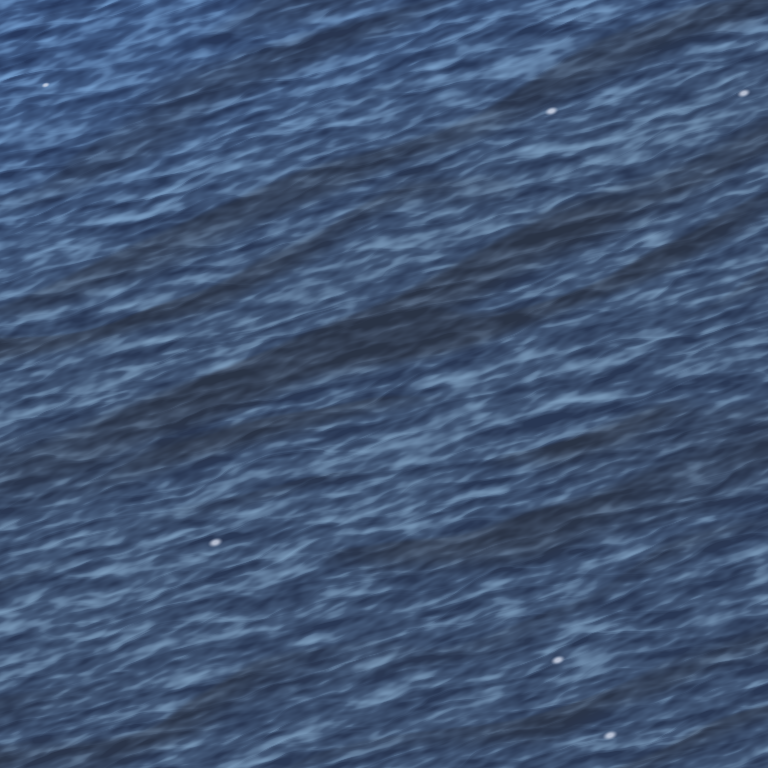
Reproduce this texture procedurally as a Shadertoy shader.

```glsl
float hash(vec2 p) {
    vec3 q = fract(vec3(p.xyx) * 0.1031);
    q += dot(q, q.yzx + 33.33);
    return fract((q.x + q.y) * q.z);
}

vec2 gradient(vec2 cell) {
    float angle = 6.2832 * hash(cell);
    return vec2(cos(angle), sin(angle));
}

// Gradient noise, roughly -0.7 to 0.7
float noise(vec2 p) {
    vec2 cell = floor(p), f = fract(p);
    vec2 u = f * f * f * (f * (f * 6.0 - 15.0) + 10.0);
    vec2 e = vec2(1.0, 0.0);
    float a = dot(gradient(cell), f);
    float b = dot(gradient(cell + e), f - e);
    float c = dot(gradient(cell + e.yx), f - e.yx);
    float d = dot(gradient(cell + e.xx), f - e.xx);
    return mix(mix(a, b, u.x), mix(c, d, u.x), u.y);
}

// Coordinates along and across a direction
vec2 turn(vec2 p, float angle) {
    vec2 along = vec2(cos(angle), sin(angle));
    return vec2(dot(p, along), dot(p, vec2(-along.y, along.x)));
}

// Short wavelets with a steep lower face
float ripple(vec2 p, float angle, vec2 frequency, float seed) {
    vec2 q = turn(p, angle) * frequency + seed;
    q.y += 0.6 * noise(q * vec2(0.9, 0.35) + 17.0);
    q.y += 0.4 * noise(q);
    float height = noise(q);
    return height + 0.3 * smoothstep(0.1, 0.5, height) - 0.04;
}

// Long wave train: bright above each crest line, dark just below it
float waves(vec2 p, float angle, float frequency, float stretch, float falloff, float seed) {
    vec2 q = turn(p, angle) * frequency * vec2(stretch, 1.0) + seed;
    float warp = 1.2 * noise(q * vec2(1.0, 0.33)) + 0.16 * noise(q * vec2(4.0, 2.0));
    float f = fract(q.y + warp);
    float lit = smoothstep(0.0, 0.1, f) * exp(-falloff * f);
    float shade = smoothstep(0.4, 0.85, f) * (1.0 - smoothstep(0.9, 1.0, f));
    float strength = 0.6 + 1.3 * noise(q * vec2(1.2, 0.8) + 40.0);
    return (1.4 * lit - 0.75 * shade) * clamp(strength, 0.05, 1.2);
}

vec3 waterColor(float tone) {
    vec3 deep = vec3(0.172, 0.232, 0.345);
    vec3 middle = vec3(0.265, 0.350, 0.475);
    vec3 pale = vec3(0.450, 0.570, 0.695);
    vec3 color = mix(deep, middle, clamp(tone * 2.0, -0.1, 1.0));
    float light = max(tone * 2.0 - 1.0, 0.0);
    return mix(color, pale, 1.5 * (1.0 - exp(-0.85 * light)));
}

// Sparse glints, one candidate per cell
float glints(vec2 p, float count) {
    vec2 cell = floor(p * count);
    vec2 center = 0.25 + 0.5 * vec2(hash(cell + 3.1), hash(cell + 8.7));
    vec2 d = turn((fract(p * count) - center) / count, 0.3);
    float size = mix(0.004, 0.008, hash(cell + 21.0));
    float spot = 1.0 - smoothstep(0.2, 1.0, length(d * vec2(0.7, 1.2)) / size);
    return spot * step(0.94, hash(cell + 5.0));
}

void mainImage(out vec4 fragColor, in vec2 fragCoord) {
    vec2 p = fragCoord / iResolution.y;

    // Swells and broad patches of light
    float swells = waves(p, 0.33, 4.2, 0.22, 7.0, 2.3)
                 + 0.8 * waves(p, 0.30, 9.0, 0.20, 7.0, 61.0);
    float patches = noise(turn(p, 0.32) * vec2(1.3, 4.5) + 9.0);

    // Long thin crests, then ripples from broad to fine
    float crests = waves(p, 0.27, 20.0, 0.18, 6.0, 13.0)
                 + waves(p, 0.20, 32.0, 0.18, 5.0, 90.0)
                 + 0.7 * waves(p, 0.30, 47.0, 0.20, 4.5, 37.0);
    float ripples = 0.25 * ripple(p, 0.27, vec2(7.0, 36.0), 5.0)
                  + 0.70 * ripple(p, 0.20, vec2(11.0, 66.0), 31.0)
                  + 0.75 * ripple(p, 0.30, vec2(24.0, 105.0), 77.0)
                  + 0.50 * noise(turn(p, 0.38) * vec2(55.0, 160.0));

    // Light falls off toward the lower right
    float daylight = p.y - 0.35 * p.x;
    float tone = 0.46 + 0.17 * swells + 0.09 * patches;
    tone += 0.27 * crests + 0.58 * ripples;
    tone += 0.12 * (daylight - 0.32);
    vec3 color = waterColor(tone);

    // Bluer far water, slate grey in the deep troughs
    float far = smoothstep(0.45, 1.0, daylight);
    color *= mix(vec3(1.0), vec3(0.94, 1.02, 1.11), far);
    float trough = smoothstep(0.15, 0.75, -swells - 0.3 * patches) * (1.0 - 0.6 * far);
    vec3 slate = vec3(0.195, 0.228, 0.290) * (0.85 + 0.5 * max(tone, 0.0));
    color = mix(color, slate, 0.65 * trough);

    color = mix(color, vec3(0.80, 0.83, 0.90), 0.85 * glints(p, 12.0));
    fragColor = vec4(color, 1.0);
}
```
